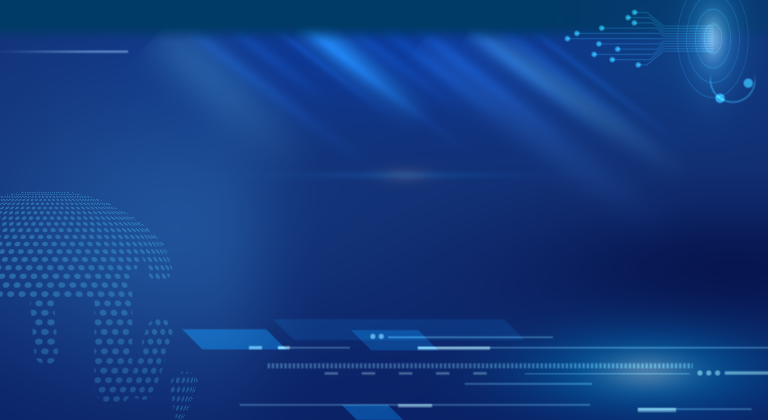
This background is drawn by a Shadertoy shader. Its source:

```glsl
// Deep blue technology backdrop: soft gradients and slanted light rays,
// a dotted globe at the left, a circuit with a lens at the top right and
// a band of instrument lines below. Lengths are in canvas heights.

float hash(float n) { return fract(sin(n * 127.1) * 43758.5453); }

float glow(vec2 p, vec2 center, vec2 size) {
    vec2 d = (p - center) / size;
    return exp(-dot(d, d));
}

float segment(vec2 p, vec2 a, vec2 b) {
    vec2 d = b - a;
    return length(p - a - d * clamp(dot(p - a, d) / dot(d, d), 0.0, 1.0));
}

// Soft fill of a signed distance
float fill(float d) {
    float soft = 0.002 + 0.5 / iResolution.y;
    return 1.0 - smoothstep(-soft, soft, d);
}

// Horizontal bar from x0 to x1
float bar(vec2 p, float x0, float x1, float y, float h) {
    return fill(abs(p.y - y) - h) * fill(x0 - p.x) * fill(p.x - x1);
}

// Ray that fades toward both of its ends
float ray(vec2 p, vec2 a, vec2 b, float width) {
    vec2 d = b - a;
    float t = clamp(dot(p - a, d) / dot(d, d), 0.0, 1.0);
    float across = (d.x * (p.y - a.y) - d.y * (p.x - a.x)) / length(d) / width;
    return exp(-across * across) * sin(3.1416 * sqrt(t));
}

vec3 background(vec2 p) {
    vec3 col = mix(vec3(0.04, 0.13, 0.4), vec3(0.07, 0.19, 0.46), smoothstep(0.0, 0.55, p.y));
    float haze = glow(p, vec2(0.42, 0.46), vec2(0.46, 0.36)) * (1.0 - 0.8 * smoothstep(0.5, 0.78, p.x));
    col = mix(col, vec3(0.12, 0.32, 0.6), haze);
    col = mix(col, vec3(0.02, 0.07, 0.29), 0.85 * glow(p, vec2(1.75, 0.36), vec2(0.5, 0.16)));
    col = mix(col, vec3(0.04, 0.23, 0.63), 0.8 * glow(p, vec2(0.95, 0.9), vec2(0.6, 0.19)));
    return mix(col, vec3(0.05, 0.27, 0.52), 0.6 * glow(p, vec2(1.62, 0.9), vec2(0.25, 0.17)));
}

vec3 lightRays(vec2 p) {
    vec3 light = vec3(0.07, 0.25, 0.28) * ray(p, vec2(0.72, 0.95), vec2(1.02, 0.71), 0.035);
    light += vec3(0.1, 0.17, 0.14) * ray(p, vec2(1.12, 0.93), vec2(1.64, 0.58), 0.03);
    light += vec3(0.07, 0.12, 0.08) * ray(p, vec2(0.38, 0.93), vec2(0.74, 0.6), 0.07);
    light += vec3(0.04, 0.08, 0.11) * ray(p, vec2(1.0, 0.9), vec2(1.6, 0.44), 0.045);
    for (float i = 0.0; i < 10.0; i++) {
        vec2 a = vec2(0.45 + 0.09 * i + 0.06 * hash(i), 0.93);
        vec2 b = a + vec2(1.0, -0.76) * (0.2 + 0.25 * hash(i + 20.0));
        light += vec3(0.01, 0.05, 0.09) * ray(p, a, b, 0.007 + 0.014 * hash(i + 40.0));
    }
    return light;
}

// Staggered dots in latitude and longitude, kept where land lies
float globe(vec2 p) {
    vec2 d = (p - vec2(0.107, 0.175)) / 0.373;
    if (dot(d, d) > 0.999) return 0.0;
    float lat = asin(d.y), lon = asin(clamp(d.x / cos(lat), -1.0, 1.0));
    vec2 g = vec2(lon / 0.078, lat / 0.062);
    g.x += 0.5 * mod(floor(g.y), 2.0);
    float dots = 1.0 - smoothstep(0.22, 0.4, length(fract(g) - 0.5));
    float land = segment(p, vec2(-0.1, 0.42), vec2(0.21, 0.42)) - 0.13;
    land = min(land, segment(p, vec2(0.1, 0.28), vec2(0.11, 0.16)) - 0.028);
    land = min(land, segment(p, vec2(0.27, 0.3), vec2(0.27, 0.08)) - 0.045);
    land = min(land, segment(p, vec2(0.38, 0.21), vec2(0.34, 0.08)) - 0.032);
    land = min(land, segment(p, vec2(0.35, 0.45), vec2(0.38, 0.36)) - 0.03);
    land = min(land, segment(p, vec2(0.44, 0.08), vec2(0.45, 0.02)) - 0.035);
    return dots * fill(land) * (0.6 + 0.4 * smoothstep(0.0, 0.4, p.y));
}

vec3 circuit(vec2 p) {
    vec2 lens = vec2(1.698, 0.908);
    float lines = 0.0, nodes = 0.0, rings = 0.0;
    for (float i = -5.0; i < 6.0; i++) {
        vec2 node = vec2(1.34 + 0.02 * abs(i) + 0.16 * hash(i + 9.0), lens.y + 0.0125 * i);
        vec2 inner = vec2(1.58, lens.y + 0.006 * i);
        vec2 elbow = vec2(1.58 - 0.008 * abs(i), node.y);
        float d = min(segment(p, node, elbow), segment(p, elbow, inner));
        d = min(d, segment(p, inner, vec2(lens.x, inner.y)));
        lines = max(lines, fill(d - 0.0005));
        nodes += fill(length(p - node) - 0.006);
    }
    // Lens rings and core
    float r = length((p - lens) / vec2(0.6, 1.0));
    for (float i = 1.0; i < 5.0; i++) rings += fill(abs(r - 0.035 * i) - 0.001);
    vec3 light = vec3(0.06, 0.2, 0.22) * (lines + 0.6 * rings + glow(p, lens, vec2(0.06, 0.12)));
    light += vec3(0.32, 0.22, 0.14) * glow(p, lens, vec2(0.026, 0.05));
    // Lower arc with two beads
    vec2 q = p - vec2(1.745, 0.81);
    nodes += 0.6 * fill(abs(length(q) - 0.053) - 0.002) * smoothstep(0.02, -0.02, q.y);
    nodes += fill(min(length(q + vec2(0.03, 0.044)), length(q - vec2(0.037, -0.008))) - 0.011);
    return light + vec3(0.12, 0.4, 0.38) * nodes;
}

vec3 instruments(vec2 p) {
    // Slanted panels
    vec2 s = vec2(p.x + p.y - 0.19, p.y);
    float panels = bar(s, 0.46, 0.66, 0.192, 0.024) + 0.7 * bar(s, 0.86, 1.02, 0.19, 0.024);
    panels += bar(s, 0.66, 0.77, 0.018, 0.018) + 0.35 * bar(s, 0.7, 1.25, 0.215, 0.025);
    // Thin lines and ruler ticks, then bright parts
    float faint = bar(p, 0.924, 1.317, 0.197, 0.002) + bar(p, 0.662, 0.833, 0.172, 0.002);
    faint += bar(p, 0.995, 1.85, 0.172, 0.002) + bar(p, 1.25, 1.643, 0.11, 0.001);
    faint += bar(p, 1.107, 1.41, 0.086, 0.002) + bar(p, 0.571, 1.405, 0.036, 0.002);
    faint += bar(p, 1.519, 1.79, 0.026, 0.002);
    faint += bar(p, 0.636, 1.65, 0.129, 0.006) * (0.6 + 0.4 * cos(p.x * 628.3));
    float bright = bar(p, 0.593, 0.624, 0.172, 0.004) + bar(p, 0.662, 0.69, 0.172, 0.004);
    bright += bar(p, 0.995, 1.167, 0.171, 0.004) + bar(p, 0.948, 1.029, 0.034, 0.004);
    bright += bar(p, 1.519, 1.61, 0.024, 0.005) + bar(p, 1.726, 1.85, 0.112, 0.004);
    for (float i = 0.0; i < 5.0; i++) {
        float x = 0.773 + 0.0885 * i;
        bright += 0.7 * bar(p, x, x + 0.032, 0.111, 0.003);
        vec2 bead = i < 3.0 ? vec2(1.667 + 0.021 * i, 0.112) : vec2(0.828 + 0.02 * i, 0.199);
        bright += fill(length(p - bead) - 0.006);
    }
    return vec3(0.0, 0.17, 0.22) * panels + vec3(0.17, 0.24, 0.2) * faint + vec3(0.32, 0.36, 0.26) * bright;
}

void mainImage(out vec4 fragColor, in vec2 fragCoord) {
    vec2 p = fragCoord / iResolution.xy * vec2(1.829, 1.0);
    vec3 col = background(p) + lightRays(p);
    // Teal strip along the top
    col = mix(col, vec3(0.0, 0.23, 0.4), smoothstep(0.895, 0.945, p.y) * (1.0 - 0.5 * smoothstep(1.25, 1.7, p.x)));
    // Lower teal flare and faint central flare
    vec2 flare = vec2(1.54, 0.115), mid = vec2(0.965, 0.583);
    col = mix(col, vec3(0.0, 0.4, 0.66), 0.85 * glow(p, flare, vec2(0.28, 0.1)));
    col += vec3(0.27, 0.12, 0.04) * glow(p, flare, vec2(0.1, 0.04));
    col += vec3(0.0, 0.06, 0.07) * glow(p, mid, vec2(0.24, 0.009));
    col += vec3(0.1, 0.06, 0.02) * glow(p, mid, vec2(0.06, 0.02));
    // Upper left line
    col += vec3(0.25, 0.27, 0.22) * bar(p, -0.1, 0.305, 0.877, 0.003) * smoothstep(-0.05, 0.25, p.x);
    col = mix(col, vec3(0.2, 0.52, 0.74), 0.65 * globe(p));
    fragColor = vec4(col + circuit(p) + instruments(p), 1.0);
}
```
